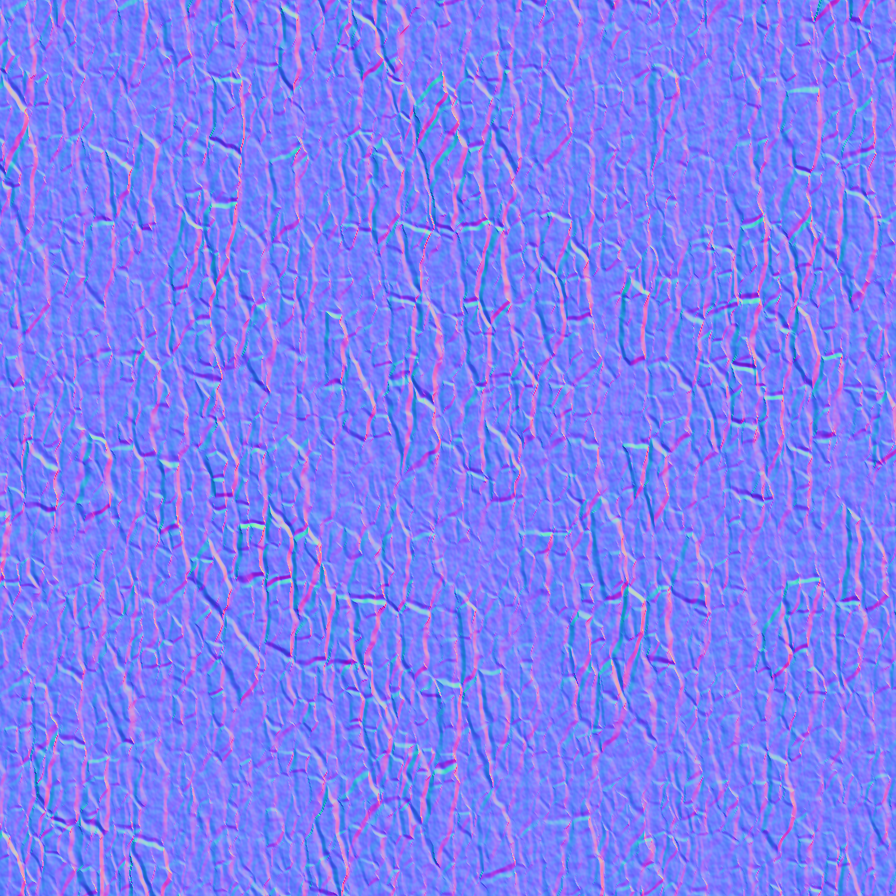
Reproduce this texture map procedurally as a WebGL 2 fragment shader.

```glsl
#version 300 es
precision highp float;

uniform vec2 u_resolution;
out vec4 fragColor;

// Plate layers: cells per canvas, relief height, edge width
const vec2  LARGE_CELLS  = vec2(33.0, 12.0);
const float LARGE_HEIGHT = 0.0046;
const float LARGE_EDGE   = 0.0060;
const vec2  SMALL_CELLS  = vec2(66.0, 32.0);
const float SMALL_HEIGHT = 0.0020;
const float SMALL_EDGE   = 0.0045;
const float PLATE_TILT   = 0.07;

// Edge wobble: frequency and reach
const vec2  BEND_FREQ = vec2(16.0, 11.0);
const float BEND_SIZE = 0.011;
const vec2  JAG_FREQ  = vec2(75.0, 55.0);
const float JAG_SIZE  = 0.0045;

// Surface grain and vertical fibres
const vec2  GRAIN_FREQ   = vec2(80.0, 62.0);
const float GRAIN_HEIGHT = 0.0014;
const vec2  FIBRE_FREQ   = vec2(110.0, 16.0);
const float FIBRE_HEIGHT = 0.0008;
const int   GRAIN_OCTAVES = 3;

// Broad areas of stronger and weaker cracking
const vec2  PATCH_FREQ  = vec2(6.0, 4.0);
const float PATCH_SWING = 0.8;

const float SAMPLE_STEP = 0.0011;
const float SLOPE_GAIN  = 1.0;

vec2 hash2(vec2 cell) {
    vec3 q = fract(cell.xyx * vec3(0.1031, 0.1030, 0.0973));
    q += dot(q, q.yzx + 33.33);
    return fract((q.xx + q.yz) * q.zy);
}

float cornerSlope(vec2 cell, vec2 offset) {
    float angle = 6.28319 * hash2(cell).x;
    return dot(vec2(cos(angle), sin(angle)), offset);
}

float gradientNoise(vec2 p) {
    vec2 i = floor(p), f = fract(p);
    vec2 u = f * f * f * (f * (f * 6.0 - 15.0) + 10.0);
    vec2 e = vec2(1.0, 0.0);
    float low  = mix(cornerSlope(i, f), cornerSlope(i + e.xy, f - e.xy), u.x);
    float high = mix(cornerSlope(i + e.yx, f - e.yx), cornerSlope(i + e.xx, f - e.xx), u.x);
    return mix(low, high, u.y);
}

vec2 warp(vec2 p, vec2 freq) {
    return vec2(gradientNoise(p * freq + 3.7), gradientNoise(p * freq + 51.3));
}

// Raised, tilted Voronoi plates that drop to zero along their borders
float plates(vec2 p, vec2 cells, float height, float edge) {
    vec2 q = p * cells, base = floor(q);
    vec2 nearest = vec2(9.0), second = vec2(9.0), owner = base;
    for (int y = -1; y <= 1; y++) {
        for (int x = -1; x <= 1; x++) {
            vec2 cell = base + vec2(x, y);
            vec2 toSeed = cell + 0.1 + 0.8 * hash2(cell) - q;
            float d = dot(toSeed, toSeed);
            if (d < dot(nearest, nearest)) {
                second = nearest;
                nearest = toSeed;
                owner = cell;
            } else if (d < dot(second, second)) {
                second = toSeed;
            }
        }
    }
    float gap = 0.5 * (dot(second, second) - dot(nearest, nearest));
    float border = gap / max(length((second - nearest) * cells), 0.001);
    float level = hash2(owner + 17.0).y;
    float top = height * (0.1 + level * level) - PLATE_TILT * nearest.x / cells.x;
    return top * smoothstep(0.0, edge, border);
}

float grain(vec2 p) {
    float sum = 0.0, size = GRAIN_HEIGHT;
    vec2 freq = GRAIN_FREQ;
    for (int i = 0; i < GRAIN_OCTAVES; i++) {
        sum += size * gradientNoise(p * freq + float(i) * 19.0);
        freq *= 1.9;
        size *= 0.45;
    }
    return sum + FIBRE_HEIGHT * gradientNoise(p * FIBRE_FREQ);
}

float barkHeight(vec2 p) {
    vec2 bent = p + BEND_SIZE * warp(p, BEND_FREQ) + JAG_SIZE * warp(p, JAG_FREQ);
    float cracking = 1.0 + PATCH_SWING * gradientNoise(p * PATCH_FREQ + 7.0);
    float relief = plates(bent, LARGE_CELLS, LARGE_HEIGHT, LARGE_EDGE)
                 + plates(bent + 0.37, SMALL_CELLS, SMALL_HEIGHT, SMALL_EDGE);
    return relief * cracking + grain(p);
}

void main() {
    vec2 p = gl_FragCoord.xy / min(u_resolution.x, u_resolution.y);

    // Surface normal from central differences
    vec2 e = vec2(SAMPLE_STEP, 0.0);
    vec2 slope = vec2(barkHeight(p + e.xy) - barkHeight(p - e.xy),
                      barkHeight(p + e.yx) - barkHeight(p - e.yx)) / (2.0 * SAMPLE_STEP);
    vec3 normal = normalize(vec3(-SLOPE_GAIN * slope, 1.0));

    fragColor = vec4(0.5 + 0.5 * normal, 1.0);
}
```
